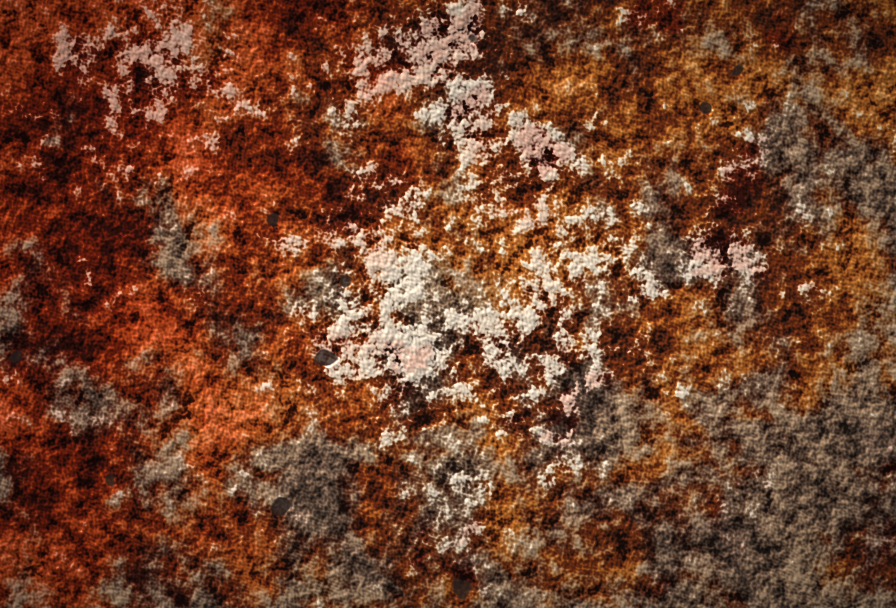
Reproduce this texture procedurally as a Shadertoy shader.

```glsl
// Weathered rusty metal: red and ochre rust, grey crust and flaking pale paint.
// Broad gradient noise places the stains, fine noise breaks their edges,
// and a slope of the fine noise lights the rough surface from the upper left.

float hash(vec2 cell) {
    return fract(sin(dot(cell, vec2(127.1, 311.7))) * 43758.55);
}

float cornerSlope(vec2 cell, vec2 offset) {
    float angle = 6.2832 * hash(cell);
    return dot(vec2(cos(angle), sin(angle)), offset);
}

float gradientNoise(vec2 p) {
    vec2 i = floor(p), f = fract(p);
    vec2 u = f * f * f * (f * (f * 6.0 - 15.0) + 10.0);
    vec2 e = vec2(1.0, 0.0);
    float low = mix(cornerSlope(i, f), cornerSlope(i + e, f - e), u.x);
    float high = mix(cornerSlope(i + e.yx, f - e.yx), cornerSlope(i + 1.0, f - 1.0), u.x);
    return mix(low, high, u.y);
}

float fbm(vec2 p, int octaves, float gain) {
    float sum = 0.0, amplitude = 1.0;
    for (int i = 0; i < octaves; i++) {
        sum += amplitude * gradientNoise(p);
        p = mat2(1.62, 1.22, -1.22, 1.62) * p + 17.3;
        amplitude *= gain;
    }
    return sum;
}

float grainHeight(vec2 p) {
    return fbm(p * 24.0, 4, 0.82);
}

// Soft round zone, 1 at its centre
float zone(vec2 p, vec2 centre, vec2 radius) {
    vec2 d = (p - centre) / radius;
    return exp(-dot(d, d));
}

void mainImage(out vec4 fragColor, in vec2 fragCoord) {
    vec2 p = fragCoord / iResolution.y;
    float aspect = iResolution.x / iResolution.y;
    vec2 q = vec2(p.x / aspect, p.y);

    // Surface: broad stains, fine grain and its slope
    vec2 warped = p + 0.05 * vec2(gradientNoise(p * 7.0), gradientNoise(p * 7.0 + 40.0));
    float stain = fbm(warped * 4.5 + 3.0, 5, 0.6);
    float crust = fbm(warped * 5.0 + 21.0, 5, 0.6);
    float flake = fbm(warped * 6.0 + 57.0, 5, 0.65);
    float grain = grainHeight(p);
    float relief = grain - grainHeight(p + vec2(-0.003, 0.004));

    // Rust from dark brown to ochre
    float tone = 0.75 * stain + 0.7 * grain + 0.06;
    vec3 color = mix(vec3(0.18, 0.09, 0.065), vec3(0.38, 0.16, 0.07), smoothstep(-0.6, -0.05, tone));
    color = mix(color, vec3(0.60, 0.34, 0.13), smoothstep(-0.1, 0.4, tone));
    color = mix(color, vec3(0.78, 0.54, 0.30), smoothstep(0.35, 0.9, tone));

    // Redder rust at the left and in scattered patches
    float red = smoothstep(0.55, 0.0, q.x - 0.25 * (q.y - 0.5) + 0.3 * crust);
    red = max(red, smoothstep(0.15, 0.5, flake - stain - 0.3) * 0.7);
    color *= mix(vec3(1.0), vec3(1.0, 0.64, 0.66), red);

    // Grey crust, thicker toward the lower right
    float greyBias = 0.55 * (0.5 - q.y) + 0.4 * (q.x - 0.5);
    float grey = smoothstep(-0.1, 0.4, crust + 0.35 * grain + greyBias - 0.03);
    vec3 greyColor = mix(vec3(0.23, 0.19, 0.16), vec3(0.58, 0.50, 0.42), smoothstep(-0.7, 0.7, grain + 0.4 * stain));
    color = mix(color, greyColor, 0.82 * grey);

    // Pale paint remains in a few zones, broken into flecks
    float paint = 0.75 * zone(q, vec2(0.50, 0.48), vec2(0.15, 0.30));
    paint += 0.50 * zone(q, vec2(0.20, 0.88), vec2(0.15, 0.18));
    paint += 0.45 * zone(q, vec2(0.50, 0.92), vec2(0.12, 0.16));
    paint += 0.40 * zone(q, vec2(0.76, 0.56), vec2(0.14, 0.24));
    float pale = smoothstep(-0.02, 0.36, 0.65 * flake + 0.6 * grain + paint - 0.50);
    vec3 paleColor = mix(vec3(0.78, 0.73, 0.66), vec3(0.78, 0.56, 0.48), 0.8 * red);
    color = mix(color, paleColor, 0.9 * pale);

    // Rough lighting and small dark gaps between grains
    color *= 1.0 + 0.42 * clamp(relief, -1.1, 1.1);
    color *= mix(0.5, 1.0, smoothstep(-0.85, -0.3, grain));

    // Scattered chips with a lit lower rim
    for (int i = 0; i < 10; i++) {
        vec2 id = vec2(float(i), 4.0);
        vec2 centre = vec2(aspect * hash(id), hash(id + 9.0));
        float size = mix(0.007, 0.017, hash(id + 23.0));
        float ragged = 0.012 * gradientNoise(p * 45.0);
        float pit = length(p - centre) + ragged - size;
        float rim = length(p - centre + vec2(-0.003, 0.005)) + ragged - size;
        color *= 1.0 + 0.5 * smoothstep(0.003, -0.003, rim);
        color = mix(color, vec3(0.15, 0.12, 0.11), 0.85 * smoothstep(0.003, -0.003, pit));
    }

    // Darkened borders
    vec2 edge = q - 0.5;
    color *= 1.12 - 0.85 * dot(edge, edge);
    fragColor = vec4(clamp(color, 0.0, 1.0), 1.0);
}
```
